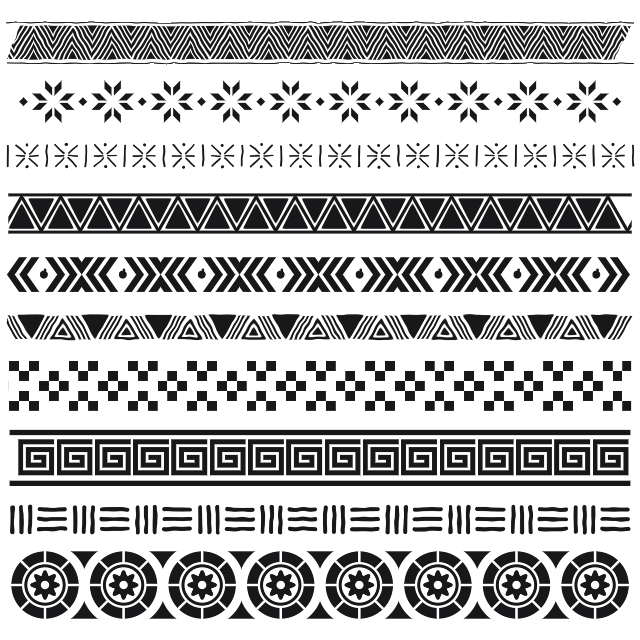
Reproduce this pattern procedurally as a Shadertoy shader.

```glsl
// Ten horizontal bands of geometric folk ornament, dark ink on white paper.
#define GRID 768.0
#define INK vec3(0.095, 0.095, 0.105)
#define PAPER vec3(1.0)
#define WOBBLE 1.6
#define WOBBLE_SCALE 0.11
#define MID 384.0
#define HALF_WIDTH 374.0

float hash(vec2 p) { return fract(sin(dot(p, vec2(127.1, 311.7))) * 43758.5453); }

float noise(vec2 p) {
    vec2 i = floor(p), f = fract(p);
    f = f * f * (3.0 - 2.0 * f);
    return mix(mix(hash(i), hash(i + vec2(1, 0)), f.x),
               mix(hash(i + vec2(0, 1)), hash(i + vec2(1, 1)), f.x), f.y);
}

// Offset from the nearest of n centres.
float rep(float x, float start, float period, float n) {
    return x - start - period * clamp(round((x - start) / period), 0.0, n - 1.0);
}

float box(vec2 p, vec2 h) { vec2 d = abs(p) - h; return max(d.x, d.y); }
float capsule(vec2 p, vec2 h) { return length(p - clamp(p, -h, h)); }

// Soft-cornered triangle: base on y = 0, apex at y = h, half base w.
float triangle(vec2 p, float w, float h) {
    float side = dot(vec2(sqrt(p.x * p.x + 1.5), p.y - h), normalize(vec2(h, w)));
    float k = max(2.5 - abs(side + p.y), 0.0);
    return max(side, -p.y) + k * k / 10.0;
}

float nestedZigzag(vec2 p) {
    float t = abs(fract((p.x - 40.0) / 47.1 + 0.5) - 0.5) * 47.1;
    float d = abs(p.y - 31.0 - t * 1.7) * 0.507;
    float stripes = min(abs(mod(d, 4.8) - 2.6) - 1.5, 15.2 - d);
    float ends = max(8.0 + (71.0 - p.y) * 0.4 - p.x, p.x - 757.0 + (p.y - 31.0) * 0.5);
    float band = max(max(stripes, abs(p.y - 51.0) - 20.0), ends);
    return min(band, box(p - vec2(MID, 51.5), vec2(376, 25.2)) > 0.0 ? 9.0 :
               max(abs(abs(p.y - 51.5) - 24.5) - 0.7, abs(p.x - MID) - 376.0));
}

float petalStars(vec2 p) {
    vec2 q = abs(vec2(rep(p.x, 64.0, 71.2, 10.0), p.y - 122.0));
    float a = max(q.x, q.y), b = min(q.x, q.y);
    float petal = max(abs(b - 5.6) - 4.2, (abs(a - b - 10.7) - 4.8) * 0.707);
    vec2 g = abs(vec2(rep(p.x, 28.2, 71.2, 11.0), p.y - 122.0));
    return min(petal, (g.x + g.y - 5.2) * 0.707);
}

float thinStars(vec2 p) {
    vec2 r = abs(vec2(rep(p.x, 32.5, 46.9, 16.0), p.y - 187.0));
    vec2 g = vec2(r.x + r.y, r.y - r.x) * 0.707;
    float d = capsule(g - vec2(11, 0), vec2(7, 0)) - 1.0;
    d = min(d, capsule(r - vec2(8, 0), vec2(5, 0)) - 0.9);
    d = min(d, length(r - vec2(0, 13)) - 1.8);
    return min(d, capsule(vec2(rep(p.x, 9.2, 46.9, 17.0), p.y - 187.0), vec2(0, 12)) - 1.1);
}

float solidTriangles(vec2 p) {
    float up = rep(p.x, 26.0, 46.9, 16.0), down = rep(p.x, 49.5, 46.9, 15.0);
    float d = min(triangle(vec2(up, 274.5 - p.y), 16.0, 32.0),
                  triangle(vec2(down, p.y - 238.0), 16.0, 32.0));
    float t = abs(fract((p.x - 26.0) / 46.9 + 0.5) - 0.5) * 46.9;
    d = min(d, abs(p.y - 236.0 - t * 1.75) * 0.496 - 1.9);
    d = max(d, abs(p.y - 256.2) - 22.0);
    d = min(d, abs(abs(p.y - 256.2) - 22.3) - 1.8);
    return max(d, abs(p.x - MID) - HALF_WIDTH);
}

float chevrons(vec2 p) {
    float v = abs(p.y - 329.5), s = abs(rep(p.x, 3.3, 94.7, 9.0));
    float q = s - 0.7 * v;
    float d = min(abs(q + 5.2) - 5.2, min(abs(q - 9.7) - 4.7, abs(q - 24.6) - 4.7));
    d = max(max(d * 0.82, v - 20.8), (abs(p.x - 382.2) + 0.7 * v - 375.0) * 0.82);
    vec2 g = vec2(rep(p.x, 52.6, 94.7, 8.0), p.y - 329.5);
    float seed = max(length(g) - 4.8, -g.x - 4.5);
    return min(seed, capsule(g - vec2(1.5, -4), vec2(0.3, 2)) - 1.2 + min(d, 0.0)) < d ?
           min(seed, capsule(g - vec2(1.5, -4), vec2(0.3, 2)) - 1.2) : d;
}

float handTriangles(vec2 p) {
    float u = rep(p.x, 37.0, 76.4, 10.0), c = rep(p.x, 75.2, 76.4, 9.0);
    float d = triangle(vec2(u - 0.5, p.y - 377.5), 17.0, 31.0);
    float r = triangle(vec2(c, 407.5 - p.y), 16.0, 27.0);
    d = min(d, max(r, 1.2 - abs(r + 4.2)));
    float s = abs(u) + (p.y - 392.0) * 0.55 - 19.8;
    float lines = abs(s - 5.5 * clamp(round(s / 5.5), -1.0, 1.0)) * 0.87 - 1.2;
    d = min(d, max(lines, abs(p.y - 393.0) - 14.0));
    return max(d, abs(p.x - MID) - 376.0);
}

float checker(vec2 p) {
    vec2 cell = vec2((p.x - 11.0) / 11.87, (p.y - 433.0) / 12.0), f = abs(fract(cell) - 0.5);
    float i = mod(floor(cell.x), 6.0), j = abs(floor(cell.y) - 2.0);
    float row = mod(i, 3.0) == 1.0 ? 1.0 : (i < 3.0 ? 2.0 : 0.0);
    float d = j == row ? (max(f.x, f.y) - 0.5) * 12.0 - 0.2 : (0.5 - min(f.x, f.y)) * 12.0 + 0.5;
    return max(d, box(p - vec2(MID, 463), vec2(373.4, 30)));
}

float greekKey(vec2 p) {
    vec2 q = vec2(mod(p.x - 22.0, 45.95) - 3.1, p.y - 530.2), at = vec2(36.8, 0), dir = vec2(-1, 0);
    float d = 99.0;
    for (int i = 0; i < 9; i++) {    // square spiral winding inward
        vec2 run = dir * float(4 - (i - 1) / 2) * 9.3;
        d = min(d, box(q - at - run * 0.5, abs(run) * 0.5 + 3.0));
        at += run;
        dir = vec2(dir.y, -dir.x);
    }
    d = max(d, abs(p.x - 389.5) - 367.5);
    return min(d, max(abs(abs(p.y - 549.5) - 30.5) - 3.2, abs(p.x - MID) - 372.5));
}

float strokes(vec2 p) {
    vec2 a = vec2(rep(p.x, 25.5, 75.1, 10.0), p.y - 623.5);
    vec2 b = vec2(rep(p.x, 62.5, 75.1, 10.0), p.y - 623.0);
    a.x -= 10.5 * clamp(round(a.x / 10.5), -1.0, 1.0);
    b.y -= 11.7 * clamp(round(b.y / 11.7), -1.0, 1.0);
    return min(capsule(a, vec2(0, 15)), capsule(b, vec2(15.5, 0))) - 2.4;
}

float rosettes(vec2 p) {
    vec2 q = vec2(rep(p.x, 54.0, 94.3, 8.0), p.y - 702.0);
    float r = length(q), a = atan(q.y, q.x);
    float spoke = abs(r * sin(mod(a + 0.3927, 0.7854) - 0.3927));
    float d = max(abs(r - 34.0) - 6.4, 1.5 - spoke);
    d = min(d, abs(r - 23.0) - 1.8);
    d = min(d, max((r - 14.8 - 3.0 * cos(8.0 * a)) * 0.75, 5.0 - r));
    float gap = max(max(51.0 - r, abs(q.y) - 40.4), abs(p.x - MID) - 330.0);
    return min(d, gap);
}

void mainImage(out vec4 fragColor, in vec2 fragCoord) {
    float unit = GRID / iResolution.y;
    vec2 p = vec2(fragCoord.x, iResolution.y - fragCoord.y) * unit;
    vec2 w = p * WOBBLE_SCALE;
    vec2 hand = p + (vec2(noise(w), noise(w + 71.0)) - 0.5) * WOBBLE;

    // Each band owns a slice of the height.
    float d = p.y < 86.0 ? nestedZigzag(hand) : p.y < 160.0 ? petalStars(p)
            : p.y < 218.0 ? thinStars(hand) : p.y < 295.0 ? solidTriangles(p)
            : p.y < 364.0 ? chevrons(p) : p.y < 421.0 ? handTriangles(hand)
            : p.y < 505.0 ? checker(p) : p.y < 594.0 ? greekKey(p)
            : p.y < 652.0 ? strokes(hand) : rosettes(p);
    float ink = 1.0 - smoothstep(-0.6 * unit, 0.6 * unit, d);
    fragColor = vec4(mix(PAPER, INK, ink), 1.0);
}
```
